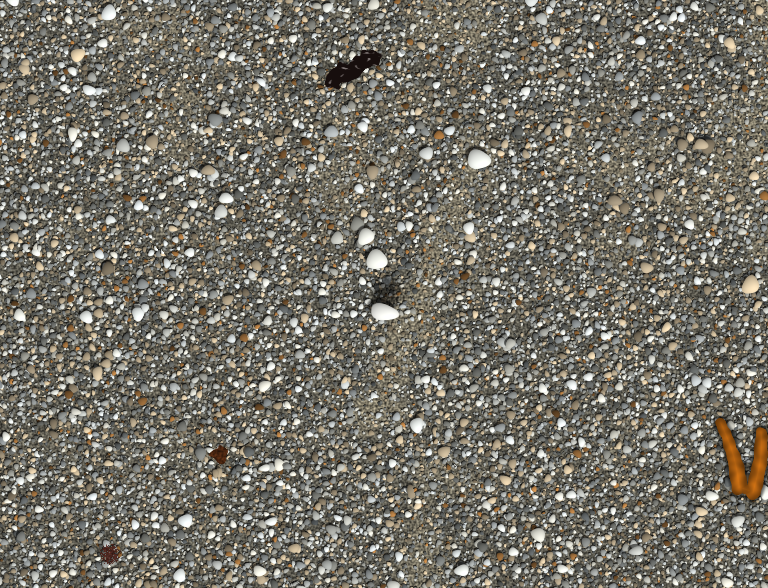
A Shadertoy shader for this texture:

```glsl
// Shingle beach seen from above: sand under layers of small shaded pebbles,
// drawn from fine to coarse, each a jittered grid of random ellipses.
// Gradient noise thins the pebbles into sandy drifts; scraps of weed lie on top.

const vec2 LIGHT = vec2(0.50, -0.86);
const vec3 GAP = vec3(0.27, 0.27, 0.25);
const vec3 SAND = vec3(0.54, 0.51, 0.43);
const vec3 SLATE = vec3(0.21, 0.22, 0.22);
const vec3 CHALK = vec3(0.91, 0.91, 0.89);
const vec3 TAN = vec3(0.74, 0.66, 0.53);
const vec3 RUST = vec3(0.60, 0.42, 0.23);
const vec3 KELP = vec3(0.62, 0.34, 0.06);
const vec3 DARK_WEED = vec3(0.09, 0.055, 0.05);
const vec3 RED_WEED = vec3(0.28, 0.11, 0.08);

vec3 hash3(vec2 p) {
    vec3 q = fract(p.xyx * vec3(0.1031, 0.1030, 0.0973));
    q += dot(q, q.yxz + 33.33);
    return fract((q.xxy + q.yzz) * q.zyx);
}

float cornerSlope(vec2 corner, vec2 offset) {
    float angle = 6.2832 * hash3(corner + 71.0).x;
    return dot(vec2(cos(angle), sin(angle)), offset);
}

// Gradient noise, roughly -0.7 to 0.7
float gradientNoise(vec2 p) {
    vec2 i = floor(p), f = p - i, e = vec2(1.0, 0.0);
    vec2 u = f * f * f * (f * (f * 6.0 - 15.0) + 10.0);
    float low = mix(cornerSlope(i, f), cornerSlope(i + e, f - e), u.x);
    float high = mix(cornerSlope(i + e.yx, f - e.yx), cornerSlope(i + 1.0, f - 1.0), u.x);
    return mix(low, high, u.y);
}

vec2 rotate(vec2 p, float angle) {
    float c = cos(angle), s = sin(angle);
    return vec2(c * p.x + s * p.y, c * p.y - s * p.x);
}

float segmentDistance(vec2 p, vec2 a, vec2 b) {
    vec2 ab = b - a;
    return length(p - a - ab * clamp(dot(p - a, ab) / dot(ab, ab), 0.0, 1.0));
}

// Coverage of a shape from its signed distance, about one pixel soft
float fill(float dist, float pixel) {
    return 1.0 - smoothstep(-0.6 * pixel, 0.6 * pixel, dist);
}

// How sandy the ground is, 0 to 1: one drift through the middle plus patches
float sandiness(vec2 p) {
    float patches = gradientNoise(p * vec2(5.0, 3.5)) + 0.6 * gradientNoise(p * 13.0 + 5.0);
    float drift = segmentDistance(p, vec2(0.81, 0.74), vec2(0.64, 0.30));
    float streak = 1.0 - smoothstep(0.005, 0.06, drift + 0.04 * gradientNoise(p * 22.0));
    return clamp(max(0.9 * streak, 0.75 * smoothstep(0.1, 0.75, patches + 0.22 * p.y)), 0.0, 1.0);
}

// Greys from slate to chalk, some tan, a few rusty
vec3 stoneColour(vec3 rnd, float paleness) {
    float tone = clamp(0.9 * rnd.x + paleness, 0.0, 1.0);
    vec3 stone = mix(SLATE, CHALK, tone) * mix(vec3(0.97, 1.0, 1.03), vec3(1.01, 1.0, 0.96), rnd.z);
    stone = mix(stone, TAN * (0.6 + 0.6 * rnd.x), 0.85 * step(0.72, rnd.y));
    return mix(stone, RUST * (0.55 + 0.7 * rnd.z), step(0.95 + 0.06 * paleness, rnd.y));
}

// Lays one rounded stone with its shadow over the ground colour
vec3 layStone(vec3 ground, vec2 p, float radius, float aspect, float angle, vec3 stone, float pixel) {
    vec2 size = radius * vec2(1.0, aspect);
    vec2 v = rotate(p, angle) / size;
    vec2 shadow = rotate(p + LIGHT * radius * 0.45, angle) / size;
    float lobes = sin(3.0 * atan(v.y, v.x + 0.00001) + 9.0 * angle);
    float q = length(v) * (1.0 + 0.09 * lobes);
    ground *= 0.42 + 0.58 * smoothstep(0.85, 1.12, length(shadow));
    float facing = dot(rotate(v, -angle), LIGHT);
    float light = 1.05 + 0.22 * facing - 0.16 * q * q * q;
    return mix(ground, stone * light, fill((q - 1.0) * radius * aspect, pixel));
}

// Scatters stones over a jittered grid
vec3 scatter(vec3 ground, vec2 p, float spacing, float density, float paleness, float seed, float pixel) {
    vec2 home = floor(p / spacing);
    for (int j = -1; j <= 1; j++)
    for (int i = -1; i <= 1; i++) {
        vec2 id = home + vec2(float(i), float(j));
        vec3 place = hash3(id + seed);
        if (place.z > density) continue;
        vec3 form = hash3(id + seed + 137.0);
        vec2 centre = (id + 0.5 + 0.8 * (place.xy - 0.5)) * spacing;
        vec3 stone = stoneColour(hash3(id + seed + 291.0), paleness);
        ground = layStone(ground, p - centre, spacing * mix(0.3, 0.54, form.x * form.x),
                          mix(0.6, 0.95, form.y), 6.2832 * form.z, stone, pixel);
    }
    return ground;
}

void mainImage(out vec4 fragColor, in vec2 fragCoord) {
    float pixel = 1.0 / iResolution.y;
    vec2 p = fragCoord * pixel;
    float sand = sandiness(p);
    float grain = gradientNoise(p * 260.0) + 0.6 * gradientNoise(p * 140.0);

    // Ground and pebbles, fine to coarse
    vec3 colour = mix(GAP, SAND, 0.3 + 0.6 * sand) * (1.0 + 0.85 * grain);
    colour = scatter(colour, p, 0.0075, 0.80 - 0.35 * sand, 0.08, 11.0, pixel);
    colour = scatter(colour, p, 0.0110, 0.64 - 0.40 * sand, 0.12, 47.0, pixel);
    colour = scatter(colour, p, 0.0160, 0.38 - 0.29 * sand, 0.22, 83.0, pixel);
    colour = scatter(colour, p, 0.0240, 0.085 - 0.05 * sand, 0.42, 19.0, pixel);
    colour = scatter(colour, p, 0.0380, 0.016, 0.70, 59.0, pixel);

    // Damp hollow with a white stone at its edge
    float hollow = length(p - vec2(0.658, 0.505)) + 0.01 * grain;
    colour *= 0.45 + 0.55 * smoothstep(0.012, 0.035, hollow);
    colour = layStone(colour, p - vec2(0.653, 0.469), 0.024, 0.58, -0.2, CHALK, pixel);

    // Dark weed with wet glints
    float rough = gradientNoise(p * 65.0);
    float weed = segmentDistance(p, vec2(0.567, 0.866), vec2(0.633, 0.902)) - 0.015 + 0.012 * rough;
    float glint = smoothstep(0.22, 0.5, gradientNoise(p * vec2(90.0, 150.0)));
    colour = mix(colour, DARK_WEED + 0.4 * glint, fill(weed, pixel));

    // Forked orange kelp, its arms bowed and tapering upward
    vec2 bowed = p - vec2(0.006 * sin(27.0 * (p.y - 0.165)), 0.0);
    vec2 bend = vec2(1.256, 0.172), foot = vec2(1.281, 0.163);
    float frond = min(segmentDistance(bowed, vec2(1.226, 0.280), bend), segmentDistance(bowed, foot, vec2(1.292, 0.264)));
    frond = min(frond, segmentDistance(bowed, bend, foot) + 0.005);
    frond += 0.003 * rough - 0.013 + 0.05 * max(p.y - 0.2, 0.0);
    colour *= 0.5 + 0.5 * smoothstep(0.0, 0.008, frond);
    colour = mix(colour, KELP * (0.75 - 35.0 * frond + 0.4 * rough), fill(frond, pixel));

    // Rust leaf and frayed red weed
    float leaf = length((p - vec2(0.374, 0.227)) * vec2(0.8, 1.0)) - 0.013 + 0.013 * rough;
    colour = mix(colour, RED_WEED * vec3(1.0, 1.3, 0.8) * (1.0 + 0.6 * grain), fill(leaf, pixel));
    float frayed = length(p - vec2(0.187, 0.058)) - 0.020 + 0.035 * abs(grain);
    colour = mix(colour, RED_WEED * (1.0 + 0.9 * grain), 0.85 * fill(frayed, pixel));

    fragColor = vec4(clamp(colour, 0.0, 1.0), 1.0);
}
```
